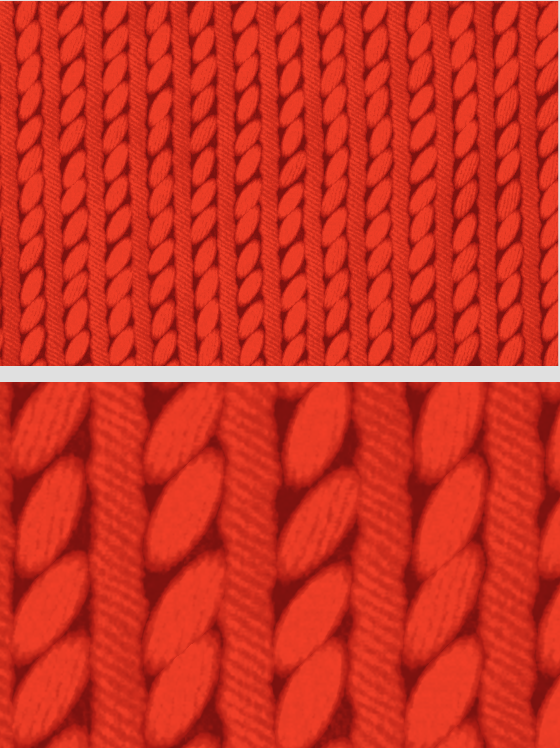
Top: the whole. Bottom: its middle third, enlarged.
Reproduce this texture procedurally as a Shadertoy shader.

```glsl
const float COLUMNS = 12.9;            // rib + stitch pairs across
const float ROWS = 12.0;               // stitches down
const float ROW_PITCH = 0.7;           // row height in column widths
const float COLUMN_SHIFT = 0.31;       // first rib position at the bottom
const float COLUMN_LEAN = 0.17;        // sideways drift from bottom to top
const float RIB_HALF_WIDTH = 0.22;
const float RIB_STRAND = 0.115;        // strand spacing on the ribs
const float RIB_SLANT = 0.6;
const vec2 STITCH_RADII = vec2(0.22, 0.52);
const float STITCH_TILT = 0.5;
const float STITCH_STRAND = 0.085;     // strand spacing on the stitches
const float STITCH_TWIST = 0.25;
const vec2 EDGE_WIDTH = vec2(0.003, 0.003);

const vec3 GAP_RED = vec3(0.50, 0.07, 0.06);
const vec3 SHADOW_RED = vec3(0.68, 0.11, 0.08);
const vec3 MID_RED = vec3(0.80, 0.17, 0.11);
const vec3 LIGHT_RED = vec3(0.92, 0.235, 0.15);
const vec3 EDGE_PALE = vec3(0.90, 0.87, 0.86);
const float TAU = 6.2831853;

float hash(vec2 p) {
    return fract(sin(dot(p, vec2(127.1, 311.7))) * 43758.5453);
}

float noise(vec2 p) {
    vec2 i = floor(p), f = fract(p);
    f = f * f * (3.0 - 2.0 * f);
    return mix(mix(hash(i), hash(i + vec2(1, 0)), f.x),
               mix(hash(i + vec2(0, 1)), hash(i + vec2(1, 1)), f.x), f.y);
}

vec3 yarnColor(float s) {
    vec3 c = mix(GAP_RED, SHADOW_RED, smoothstep(0.05, 0.36, s));
    c = mix(c, MID_RED, smoothstep(0.34, 0.64, s));
    return mix(c, LIGHT_RED, smoothstep(0.62, 0.90, s));
}

// Straight rib of slanted strands, centred on whole values of p.x
float ribShade(vec2 p) {
    float id = floor(p.x + 0.5);
    float phase = TAU * (p.y / ROW_PITCH + hash(vec2(id, 3.0)));
    float dx = p.x - id + 0.02 * sin(phase);
    float halfWidth = RIB_HALF_WIDTH + 0.015 * sin(phase * 2.0 + id);
    float height = 1.0 - dx * dx / (halfWidth * halfWidth);
    float warp = 0.05 * noise(p * vec2(3.0, 5.0));
    float strand = sin(TAU * (p.y + RIB_SLANT * dx + warp) / RIB_STRAND);
    float tone = 0.74 + 0.10 * (noise(vec2(id * 7.3, p.y * 1.5)) - 0.5);
    return smoothstep(-0.3, 0.65, height) * (tone + 0.09 * strand) - 0.08 * dx / halfWidth;
}

// Column of tilted, overlapping oval stitches between two ribs
float stitchShade(vec2 p) {
    float column = floor(p.x);
    float y = p.y + 0.2 * (hash(vec2(column, 9.0)) - 0.5);
    float row = floor(y / ROW_PITCH);
    float height = -10.0, tone = 0.0;
    vec2 local = vec2(0.0);
    for (int j = -1; j <= 1; j++) {
        vec2 id = vec2(column, row + float(j));
        vec2 jitter = vec2(hash(id), hash(id + 17.0)) - 0.5;
        vec2 center = vec2(column + 0.5, (id.y + 0.5) * ROW_PITCH) + jitter * vec2(0.06, 0.12);
        float tilt = STITCH_TILT + 0.22 * (hash(id + 31.0) - 0.5);
        float c = cos(tilt), s = sin(tilt);
        vec2 d = vec2(p.x, y) - center;
        vec2 q = vec2(c * d.x - s * d.y, s * d.x + c * d.y);
        vec2 r = q / (STITCH_RADII * (0.96 + 0.12 * hash(id + 53.0)));
        float h = 1.0 - dot(r, r);
        if (h > height) {
            height = h;
            local = q;
            tone = 0.94 + 0.14 * (hash(id + 71.0) - 0.5);
        }
    }
    float warp = 0.05 * noise(p * 4.0);
    float strand = sin(TAU * (local.x + STITCH_TWIST * local.y + warp) / STITCH_STRAND);
    float side = -0.09 * local.x / STITCH_RADII.x;
    return smoothstep(-0.25, 0.62, height) * (tone + 0.08 * strand + side);
}

void mainImage(out vec4 fragColor, in vec2 fragCoord) {
    vec2 uv = fragCoord / iResolution.xy;
    vec2 p = vec2(uv.x * COLUMNS - COLUMN_SHIFT + COLUMN_LEAN * uv.y, uv.y * ROWS * ROW_PITCH);
    p.x += 0.10 * (noise(p * vec2(0.4, 0.6) + 5.0) - 0.5);

    // Knit structure, the higher yarn wins
    float shade = max(ribShade(p), stitchShade(p));

    // Fuzzy fibres and uneven light
    float fuzz = noise(p * vec2(34.0, 24.0)) + 0.6 * noise(p * 55.0) - 0.8;
    shade += 0.13 * fuzz + 0.08 * (noise(p * 0.9) - 0.5);
    shade -= 0.06 * smoothstep(0.6, 1.0, uv.x);
    vec3 color = yarnColor(shade);
    color *= 1.0 + 0.05 * fuzz;

    // Pale rim along the top and right
    vec2 pixel = 1.0 / iResolution.xy;
    vec2 rim = smoothstep(1.0 - EDGE_WIDTH - 0.5 * pixel, 1.0 - EDGE_WIDTH + 0.5 * pixel, uv);
    color = mix(color, EDGE_PALE, max(rim.x, rim.y));

    fragColor = vec4(color, 1.0);
}
```
